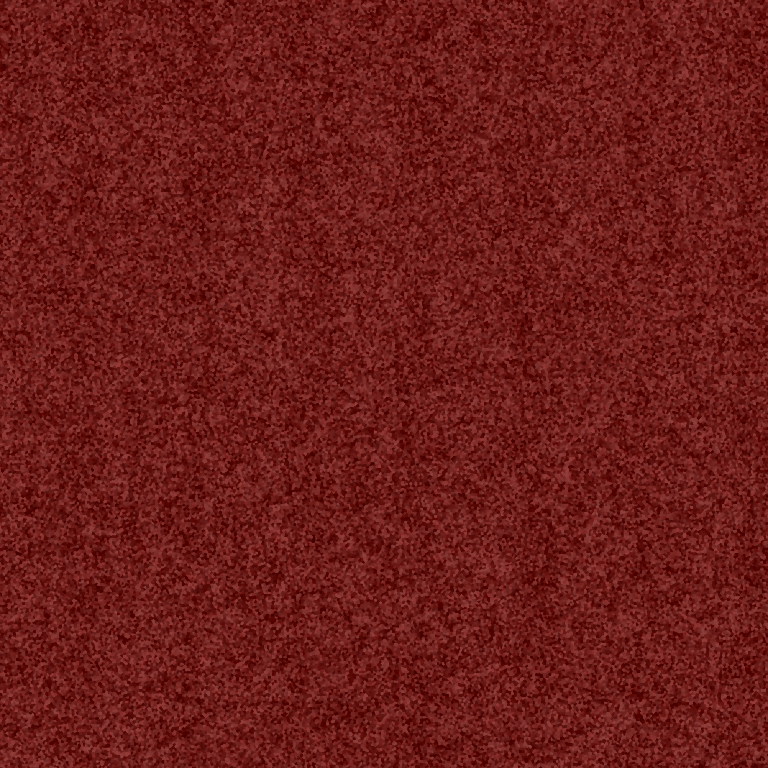
Write a three.js fragment shader that draws this texture.

```glsl
// Dense red carpet pile: fine irregular flecks over faint blotches and vertical bands.
varying vec2 vUv;

#define FLECKS 300.0        // fleck cells across the canvas
#define BLOTCHES 58.0       // soft clumps across the canvas
#define FLECK_GAIN 2.2      // contrast of the flecks
#define BLOTCH_GAIN 0.5     // contrast of the clumps
#define BAND_GAIN 0.10      // contrast of the vertical bands
#define CRISPNESS 9.0       // how sharply neighbouring flecks divide
#define HUE_JITTER 0.012    // drift between pure and greyed red
#define MEAN_RED vec3(0.426, 0.112, 0.099)
#define TONE_STEP vec3(0.060, 0.053, 0.053)

// Three random values per cell: xy places the seed, z is its tone.
vec3 hash3(vec2 cell) {
  vec3 p = fract(cell.xyx * vec3(0.1031, 0.1030, 0.0973));
  p += dot(p, p.yxz + 33.33);
  return fract((p.xxy + p.yzz) * p.zyx);
}

// Smooth cellular noise: seed tones from -1 to 1, blended by distance.
float cellTone(vec2 p) {
  vec2 home = floor(p);
  float toneSum = 0.0;
  float weightSum = 0.0;
  for (int y = -1; y <= 1; y++) {
    for (int x = -1; x <= 1; x++) {
      vec2 cell = home + vec2(float(x), float(y));
      vec3 seed = hash3(cell);
      vec2 offset = cell + seed.xy - p;
      float weight = exp(-CRISPNESS * dot(offset, offset));
      toneSum += weight * (seed.z * 2.0 - 1.0);
      weightSum += weight;
    }
  }
  return toneSum / max(weightSum, 1e-6);
}

// Layered sines give loose, slightly wavering columns.
float bands(vec2 uv) {
  float x = uv.x + 0.006 * sin(uv.y * 19.0);
  return sin(x * 43.0) + 0.7 * sin(x * 87.0 + 1.3) + 0.5 * sin(x * 151.0 + 4.0);
}

void main() {
  // Pile tone, in steps about the mean red
  float tone = FLECK_GAIN * cellTone(vUv * FLECKS + 17.0);
  tone += BLOTCH_GAIN * cellTone(vUv * BLOTCHES + 91.0);
  tone += BAND_GAIN * bands(vUv);
  tone = clamp(tone, -2.4, 2.4);

  // Dye colour, with a little variation in saturation
  float drift = HUE_JITTER * cellTone(vUv * FLECKS * 0.7 + 211.0);
  vec3 pile = MEAN_RED + TONE_STEP * tone + drift * vec3(-1.0, 1.0, 1.0);
  gl_FragColor = vec4(clamp(pile, 0.0, 1.0), 1.0);
}
```
